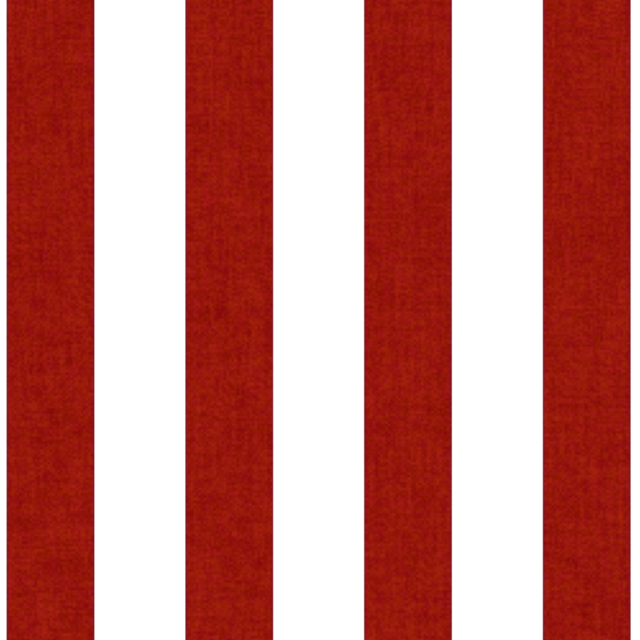
Reproduce this pattern procedurally as a Shadertoy shader.

```glsl
// Vertical red woven stripes on white cloth, with fine thread grain and dark purplish edges.

#define PERIOD 0.2793
#define STRIPE_START 0.0104
#define STRIPE_WIDTH 0.1370
#define EDGE_SOFTNESS 0.0016
#define SELVAGE_WIDTH 0.0045
#define THREADS 250.0
#define GRAIN 0.13
#define RED vec3(0.592, 0.088, 0.045)
#define SELVAGE vec3(0.500, 0.080, 0.140)
#define WHITE vec3(1.0)

float hash(vec2 p) {
    return fract(sin(dot(p, vec2(127.1, 311.7))) * 43758.5453);
}

float valueNoise(vec2 p) {
    vec2 cell = floor(p);
    vec2 f = fract(p);
    f = f * f * (3.0 - 2.0 * f);
    float low = mix(hash(cell), hash(cell + vec2(1.0, 0.0)), f.x);
    float high = mix(hash(cell + vec2(0.0, 1.0)), hash(cell + 1.0), f.x);
    return mix(low, high, f.y);
}

// Brightness of the cloth, centred on zero: speckle, warp, weft and soft mottling.
float weave(vec2 uv) {
    float speckle = valueNoise(uv * THREADS) - 0.5;
    float warp = valueNoise(uv * THREADS * vec2(0.8, 0.10) + 17.0) - 0.5;
    float weft = valueNoise(uv * THREADS * vec2(0.14, 0.8) + 53.0) - 0.5;
    float mottle = valueNoise(uv * 24.0 + 91.0) - 0.5;
    return speckle * 0.8 + warp * 0.45 + weft * 0.4 + mottle * 0.2;
}

void mainImage(out vec4 fragColor, in vec2 fragCoord) {
    vec2 uv = fragCoord / iResolution.xy;

    // Signed distance to the nearest stripe, negative inside.
    float x = mod(uv.x - STRIPE_START - 0.5 * STRIPE_WIDTH + 0.5 * PERIOD, PERIOD) - 0.5 * PERIOD;
    float dist = abs(x) - 0.5 * STRIPE_WIDTH;
    float soft = max(EDGE_SOFTNESS, 0.75 / iResolution.x);

    // Red cloth: light threads lean to orange, scattered ones to crimson.
    float grain = weave(uv);
    float tint = valueNoise(uv * THREADS * 0.45 + 131.0) - 0.5;
    vec3 cloth = RED + GRAIN * grain * vec3(0.75, 0.50, 0.22);
    cloth += tint * vec3(0.0, 0.035, -0.045);

    // Purplish line along both sides of each stripe.
    float selvage = smoothstep(-SELVAGE_WIDTH, -0.3 * SELVAGE_WIDTH, dist);
    cloth = mix(cloth, SELVAGE + 0.05 * grain, selvage * 0.9);

    float coverage = 1.0 - smoothstep(-soft, soft, dist);
    fragColor = vec4(clamp(mix(WHITE, cloth, coverage), 0.0, 1.0), 1.0);
}
```
